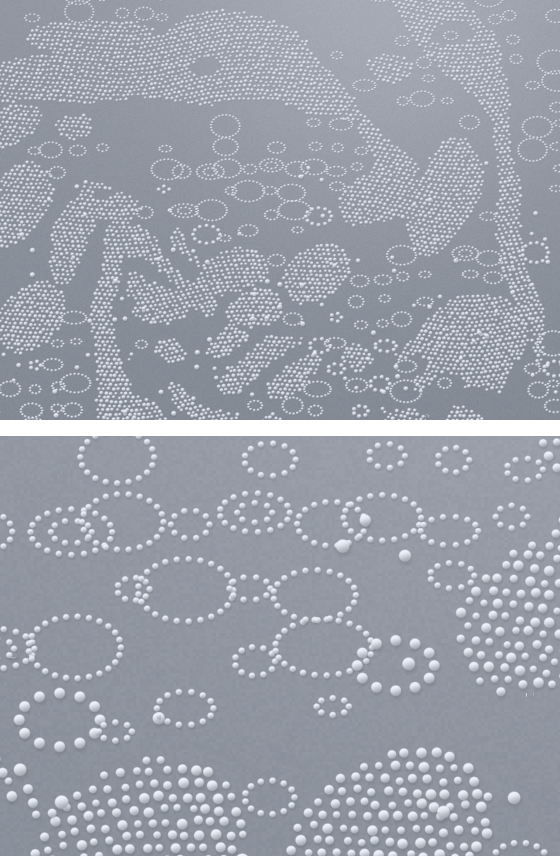
Top: the whole. Bottom: its middle third, enlarged.
Reproduce this pattern procedurally as a Shadertoy shader.

```glsl
// Pale beads on a blue-grey sheet: flowing dotted ribbons, filled pods and beaded rings.
const vec3 SHEET_DARK  = vec3(0.500, 0.525, 0.566);
const vec3 SHEET_LIGHT = vec3(0.648, 0.668, 0.710);
const vec3 BEAD_BODY   = vec3(0.640, 0.668, 0.700);
const vec3 BEAD_GLINT  = vec3(0.925, 0.945, 0.980);
const vec2 LIGHT_DIR   = vec2(-0.3, 0.954);
const vec2 SHEEN_POS   = vec2(0.92, 1.00);
const float SPACING    = 0.0117;  // between beads in filled forms
const float RING_STEP  = 0.0076;  // between beads along a ring
const float RING_CELL  = 0.052;
const float STRAY_CELL = 0.028;
const float GRAIN      = 0.022;
const float SOFTNESS   = 0.95;    // edge blur of a bead
const float TAU        = 6.28319;

// Tapered ribbons: x, y, half width at each joint
const vec3 SWEEP[8] = vec3[8](
    vec3(0.00, 0.805, 0.05), vec3(0.35, 0.82, 0.06), vec3(0.50, 0.865, 0.115), vec3(0.66, 0.85, 0.095),
    vec3(0.86, 0.71, 0.012), vec3(0.95, 0.60, 0.045), vec3(0.93, 0.55, 0.068), vec3(0.86, 0.51, 0.055));
const vec3 FALL[8] = vec3[8](
    vec3(0.97, 1.02, 0.05), vec3(1.12, 0.87, 0.08), vec3(1.20, 0.71, 0.018), vec3(1.205, 0.60, 0.022),
    vec3(1.215, 0.46, 0.032), vec3(1.22, 0.36, 0.03), vec3(1.285, 0.24, 0.022), vec3(1.28, 0.14, 0.012));
const vec3 STEM[8] = vec3[8](
    vec3(0.14, 0.35, 0.03), vec3(0.18, 0.46, 0.045), vec3(0.22, 0.53, 0.04), vec3(0.30, 0.50, 0.03),
    vec3(0.265, 0.38, 0.025), vec3(0.245, 0.28, 0.025), vec3(0.255, 0.12, 0.03), vec3(0.30, -0.02, 0.06));
// Large pods and clear holes: centre, radii
const vec4 PODS[12] = vec4[12](
    vec4(0.04, 0.51, 0.08, 0.10), vec4(0.075, 0.24, 0.08, 0.085), vec4(1.06, 0.53, 0.08, 0.14),
    vec4(1.13, 0.20, 0.13, 0.10), vec4(0.55, 0.35, 0.085, 0.055), vec4(0.75, 0.35, 0.08, 0.07),
    vec4(0.61, 0.26, 0.065, 0.048), vec4(0.39, 0.27, 0.07, 0.045), vec4(0.03, 0.70, 0.07, 0.05),
    vec4(0.18, 0.70, 0.045, 0.032), vec4(0.93, 0.84, 0.055, 0.035), vec4(0.22, 0.91, 0.15, 0.045));
const vec4 HOLES[3] = vec4[3](
    vec4(0.49, 0.845, 0.036, 0.020), vec4(1.08, 0.915, 0.05, 0.026), vec4(0.24, 0.54, 0.024, 0.014));

vec3 hash3(vec2 p) {
    vec3 h = fract(p.xyx * vec3(0.1031, 0.1030, 0.0973));
    h += dot(h, h.yxz + 33.33);
    return fract((h.xxy + h.yzz) * h.zyx);
}

float ribbon(vec2 p, vec3 joints[8]) {
    float d = 1e3;
    for (int i = 0; i < 7; i++) {
        vec2 axis = joints[i + 1].xy - joints[i].xy, rel = p - joints[i].xy;
        float t = clamp(dot(rel, axis) / dot(axis, axis), 0.0, 1.0);
        d = min(d, length(rel - axis * t) - mix(joints[i].z, joints[i + 1].z, t));
    }
    return d;
}

float oval(vec2 p, vec4 o) {
    vec2 rel = p - o.xy;
    rel.x -= 0.25 * rel.y;
    return (length(rel / o.zw) - 1.0) * min(o.z, o.w);
}

// Signed distance to all areas filled with beads
float forms(vec2 p) {
    p += 0.006 * sin(p.yx * vec2(29.0, 25.0) + vec2(1.0, 2.5));
    float d = min(ribbon(p, SWEEP), min(ribbon(p, FALL), ribbon(p, STEM)));
    for (int i = 0; i < 12; i++) d = min(d, oval(p, PODS[i]));
    float wave = sin(p.x * 27.0 + 2.0 * sin(p.y * 19.0)) * sin(p.y * 31.0 + 2.0 * sin(p.x * 15.0));
    float top = mix(0.5, 0.2, smoothstep(0.38, 0.6, p.x));
    float patches = max(0.045 * (0.22 - wave), max(p.y - top, max(0.3 - p.x, p.x - 1.22)));
    d = min(d, patches);
    for (int i = 0; i < 3; i++) d = max(d, -oval(p, HOLES[i]));
    return d;
}

// A raised drop with a glint above and a soft shadow below
void bead(inout vec3 col, vec2 off, float r) {
    float blur = SOFTNESS / iResolution.y;
    col *= 1.0 - 0.10 * (1.0 - smoothstep(0.4 * r, 1.6 * r, length(off + 0.5 * r * LIGHT_DIR)));
    float lit = smoothstep(-1.1, 0.8, dot(off / r, LIGHT_DIR));
    float body = 1.0 - smoothstep(r - blur, r + blur, length(off));
    col = mix(col, mix(BEAD_BODY, BEAD_GLINT, lit), body);
}

void mainImage(out vec4 fragColor, in vec2 fragCoord) {
    vec2 p = fragCoord / iResolution.y;

    // Sheet with a broad sheen and fine grain
    vec2 toSheen = p - SHEEN_POS;
    float sheen = 0.10 + 0.36 * p.y + 0.55 * exp(-3.6 * dot(toSheen, toSheen));
    vec3 col = mix(SHEET_DARK, SHEET_LIGHT, sheen);
    col += GRAIN * (hash3(floor(p * 380.0)).x - 0.5);

    float size = mix(0.0038, 0.0031, p.y);
    // Bent bead rows; the slope undoes the bend so that each bead stays round
    vec2 wide = p.yx * vec2(8.0, 7.0), fine = p.yx * vec2(19.0, 17.0) + 2.0;
    vec2 flow = p + 0.022 * sin(wide) + 0.005 * sin(fine);
    vec2 slope = 0.022 * vec2(8.0, 7.0) * cos(wide) + 0.005 * vec2(19.0, 17.0) * cos(fine);
    for (int j = -1; j <= 1; j++)
    for (int i = -1; i <= 1; i++) {
        // Filled forms: jittered hexagonal rows
        vec2 q = flow / SPACING;
        float row = floor(q.y / 0.866) + float(j);
        float shift = 0.5 * mod(row, 2.0);
        vec2 id = vec2(floor(q.x - shift) + float(i), row);
        vec3 h = hash3(id + 50.0);
        vec2 off = (q - vec2(id.x + 0.5 + shift, (row + 0.5) * 0.866) - 0.3 * (h.xy - 0.5)) * SPACING;
        off = (off - slope * off.yx) / (1.0 - slope.x * slope.y);
        float r = size * (0.8 + 0.4 * h.z);
        if (length(off) < 2.2 * r && forms(p - off) < 0.0) bead(col, off, r);

        // Beaded rings, some filled with concentric rounds
        id = floor(p / RING_CELL) + vec2(i, j);
        h = hash3(id + 217.0);
        vec3 kind = hash3(id + 731.0);
        vec2 mid = (id + 0.5 + 0.4 * (h.xy - 0.5)) * RING_CELL;
        vec2 radii = (0.010 + 0.021 * h.z * h.z) * vec2(1.25, 0.6 + 0.4 * kind.z);
        float coarse = kind.y < 0.2 && mid.y < 0.56 ? 1.7 : 1.0;
        float layers = kind.z < 0.25 ? max(floor(radii.y / RING_STEP), 1.0) : 1.0;
        vec2 rel = p - mid;
        radii *= clamp(round(length(rel / radii) * layers), 1.0, layers) / layers;
        float count = max(floor(TAU * 0.5 * (radii.x + radii.y) / (RING_STEP * coarse)), 4.0);
        float turn = round(atan(rel.y / radii.y, rel.x / radii.x) * count / TAU) * TAU / count;
        off = rel - radii * vec2(cos(turn), sin(turn));
        r = size * 0.72 * coarse;
        float density = 0.56 + 0.36 * sin(mid.x * 9.0 + 1.0) * sin(mid.y * 11.0 + 0.5);
        if (kind.x < density && length(off) < 2.2 * r && forms(mid) > 0.012) bead(col, off, r);

        // Stray large drops, gathered in the lower part
        id = floor(p / STRAY_CELL) + vec2(i, j);
        h = hash3(id + 413.0);
        off = p - (id + 0.5 + 0.7 * (h.xy - 0.5)) * STRAY_CELL;
        float crowd = 0.09 + 0.13 * sin(id.x * 0.41 + 1.0) * sin(id.y * 0.53);
        if (h.z < crowd * (1.0 - smoothstep(0.45, 0.65, p.y))) bead(col, off, 0.0043 + 0.0016 * h.x);
    }
    fragColor = vec4(clamp(col, 0.0, 1.0), 1.0);
}
```
